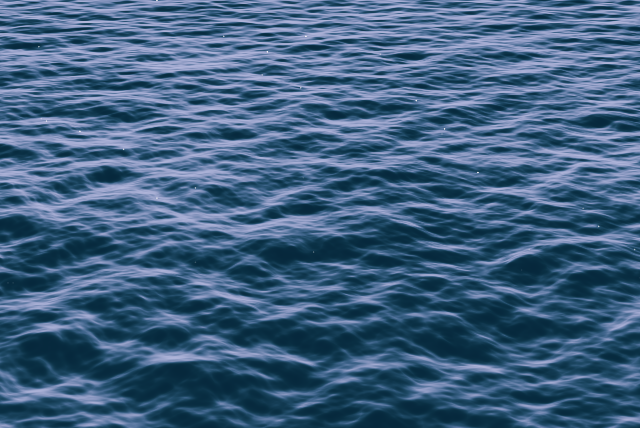
A Shadertoy shader for this texture:

```glsl
const float HORIZON = 1.45;              // height of the vanishing line, canvas heights
const float DEPTH = 1.7;                 // stretch of the sea plane away from the viewer
const float BASE_FREQ = 4.2;             // cells per sea unit of the largest swell
const float FREQ_STEP = 1.9;
const vec2 CREST_STRETCH = vec2(0.72, 1.5);
const float CROSSING = 0.24;             // half angle between the two wave trains
const float STEEPNESS = 0.3;             // leans the crests towards the viewer
const float DRAG = 0.16;                 // how far ripples ride on larger waves
const float CONTRAST = 0.92;
const float NEAR_TONE = -0.75;
const float FAR_TONE = 0.78;
const float PATCHINESS = 0.8;
const float STREAKS = 0.4;
const float GLINT_CELL = 0.006;
const float GLINT_SHARE = 0.03;
const vec3 GLINT_COLOR = vec3(0.95, 0.94, 0.95);

const int OCTAVES = 5;
const float WEIGHT[OCTAVES] = float[](0.85, 1.0, 1.0, 0.75, 0.4);

const int SHADES = 8;
const vec3 SEA[SHADES] = vec3[](
    vec3(0.02, 0.15, 0.23), vec3(0.04, 0.19, 0.27),
    vec3(0.12, 0.29, 0.40), vec3(0.24, 0.39, 0.54),
    vec3(0.38, 0.49, 0.65), vec3(0.52, 0.58, 0.74),
    vec3(0.64, 0.67, 0.82), vec3(0.70, 0.72, 0.86));
const float STOP[SHADES] = float[](0.0, 0.11, 0.31, 0.485, 0.65, 0.80, 0.935, 1.0);

float hash(vec2 p) {
    vec3 q = fract(p.xyx * 0.1031);
    q += dot(q, q.yzx + 33.33);
    return fract((q.x + q.y) * q.z);
}

vec2 gradient(vec2 cell) {
    float a = 6.2832 * hash(cell);
    return vec2(cos(a), sin(a));
}

// Gradient noise: value in x, slope in yz
vec3 noise(vec2 p) {
    vec2 c = floor(p), f = p - c;
    vec2 u = f * f * f * (f * (f * 6.0 - 15.0) + 10.0);
    vec2 du = 30.0 * f * f * (f * (f - 2.0) + 1.0);
    vec2 e = vec2(1.0, 0.0);
    vec2 ga = gradient(c), gb = gradient(c + e);
    vec2 gc = gradient(c + e.yx), gd = gradient(c + 1.0);
    float va = dot(ga, f), vb = dot(gb, f - e);
    float vc = dot(gc, f - e.yx), vd = dot(gd, f - 1.0);
    float k = va - vb - vc + vd;
    float value = va + u.x * (vb - va) + u.y * (vc - va) + u.x * u.y * k;
    vec2 slope = ga + u.x * (gb - ga) + u.y * (gc - ga) + u.x * u.y * (ga - gb - gc + gd)
               + du * (u.yx * k + vec2(vb, vc) - va);
    return vec3(value, slope);
}

// Light on crossing wave trains: slope tone in x, thin crest streaks in y
vec2 waves(vec2 sea, float distance2) {
    float tone = 0.0, power = 0.0, streak = 0.0, freq = BASE_FREQ;
    for (int i = 0; i < OCTAVES; i++) {
        // Ripples too fine to be seen far away fade out
        float rowHeight = 1.0 / (freq * CREST_STRETCH.y * DEPTH * distance2);
        float w = WEIGHT[i] * smoothstep(0.0015, 0.006, rowHeight);
        float lift = 0.0;
        for (float side = -1.0; side < 2.0; side += 2.0) {
            float a = side * CROSSING + 0.05 * float(i) - 0.1;
            vec2 r = mat2(cos(a), sin(a), -sin(a), cos(a)) * sea * freq * CREST_STRETCH;
            r += vec2(17.3, 9.7) * (float(i) + 0.4 * side) + 50.0;
            r.y -= STEEPNESS * noise(r).x;
            vec3 n = noise(r);
            tone -= w * n.z;
            lift += n.x;
            if (i == 2 || i == 3) {
                float ridge = max(0.0, 1.0 - 3.0 * abs(n.x));
                streak += 0.5 * w * (ridge * ridge - 0.22);
            }
        }
        power += w * w;
        sea.y -= DRAG * lift / freq;
        freq *= FREQ_STEP;
    }
    return vec2(tone / (1.1 * sqrt(power)), streak);
}

vec3 seaColor(float shade) {
    vec3 color = SEA[0];
    for (int i = 1; i < SHADES; i++) {
        float t = clamp((shade - STOP[i - 1]) / (STOP[i] - STOP[i - 1]), 0.0, 1.0);
        color = mix(color, SEA[i], t);
    }
    return color;
}

void mainImage(out vec4 fragColor, in vec2 fragCoord) {
    vec2 p = (fragCoord - vec2(0.5 * iResolution.x, 0.0)) / iResolution.y;

    // Perspective onto the sea plane
    float z = 1.0 / (HORIZON - p.y);
    vec2 sea = vec2(p.x, DEPTH) * z;

    // Wave light, dark near the viewer and pale far off
    vec2 light = waves(sea, z * z);
    float tone = mix(NEAR_TONE, FAR_TONE, pow(p.y, 0.7));
    tone += CONTRAST * light.x + STREAKS * (1.3 - p.y) * light.y;
    tone += PATCHINESS * noise(sea * vec2(1.3, 2.2) + 31.0).x;
    vec3 color = seaColor(1.0 / (1.0 + exp(-1.7 * tone)));

    // Rare sun glints, gathered in short rows
    vec2 g = p / GLINT_CELL + 400.0;
    vec2 cell = floor(g);
    float cluster = smoothstep(0.38, 0.5, noise(cell * vec2(0.07, 0.3)).x);
    float lit = step(1.0 - GLINT_SHARE, hash(cell + 7.0)) * cluster;
    float spot = 1.0 - smoothstep(0.15, 0.48, length(fract(g) - 0.5));
    color = mix(color, GLINT_COLOR, lit * spot * smoothstep(0.3, 0.5, p.y));

    fragColor = vec4(color, 1.0);
}
```
